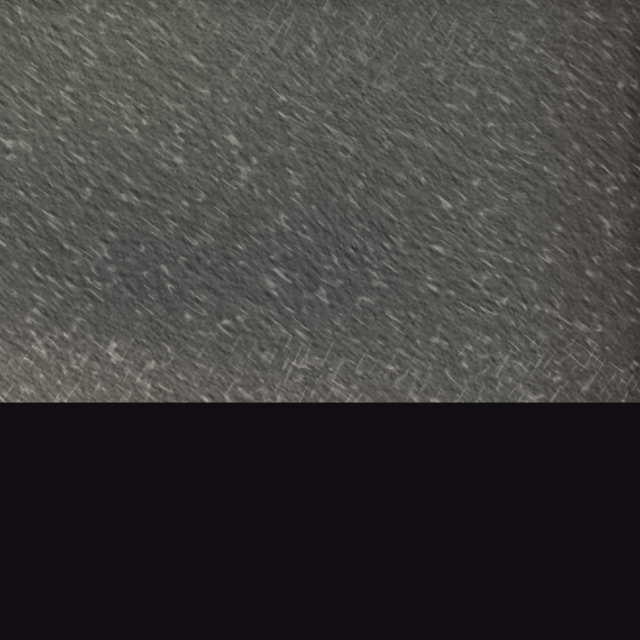
Give the GLSL for this texture, as a Shadertoy shader.

```glsl
float hash(vec2 p) {
    return fract(sin(dot(p, vec2(127.1, 311.7))) * 43758.5453);
}

float noise(vec2 p) {
    vec2 cell = floor(p);
    vec2 f = fract(p);
    f = f * f * (3.0 - 2.0 * f);
    float low = mix(hash(cell), hash(cell + vec2(1.0, 0.0)), f.x);
    float high = mix(hash(cell + vec2(0.0, 1.0)), hash(cell + 1.0), f.x);
    return mix(low, high, f.y);
}

// Noise stretched along a direction; scale is (along, across)
float grain(vec2 p, float angle, vec2 scale) {
    vec2 along = vec2(cos(angle), sin(angle));
    vec2 across = vec2(-along.y, along.x);
    return noise(vec2(dot(p, along), dot(p, across)) * scale);
}

vec2 bend(vec2 p, float amount) {
    return p + amount * (vec2(noise(p * 8.0), noise(p * 8.0 + 31.0)) - 0.5);
}

float glow(vec2 p, vec2 centre, vec2 radius) {
    vec2 d = (p - centre) / radius;
    return exp(-dot(d, d));
}

// Weight of the steep creases near the upper middle and right
float steepArea(vec2 p) {
    return glow(p, vec2(0.6, 1.02), vec2(0.32, 0.17));
}

// Weight of the crossed creases along the lower border
float crossArea(vec2 p, float seam) {
    return 1.0 - smoothstep(seam + 0.03, seam + 0.19, p.y);
}

float leatherHeight(vec2 p, float seam) {
    vec2 q = bend(p, 0.016);
    float slanted = grain(q, -0.66, vec2(50.0, 125.0));
    float steep = grain(q, 1.12, vec2(42.0, 105.0));
    float crossed = grain(q, 0.95, vec2(52.0, 95.0));
    float height = mix(slanted, steep, 0.85 * steepArea(p));
    height = mix(height, 0.6 * slanted + 0.7 * crossed, 0.8 * crossArea(p, seam));
    return height + 0.55 * grain(q, -0.8, vec2(130.0, 250.0));
}

// Thin bright ridges, broken into short strokes
float glints(vec2 p, float angle) {
    vec2 q = bend(p, 0.016);
    float ridge = 1.0 - abs(2.0 * grain(q + 3.7, angle, vec2(28.0, 120.0)) - 1.0);
    float broken = smoothstep(0.45, 0.85, grain(q + 9.1, angle, vec2(62.0, 170.0)));
    return pow(ridge, 4.0) * broken;
}

vec3 leatherTone(vec2 p, float seam) {
    vec3 tone = vec3(0.326, 0.326, 0.318);
    tone += vec3(0.035, 0.045, 0.02) * glow(p, vec2(0.13, 0.93), vec2(0.32, 0.2));
    tone += vec3(0.07, 0.06, 0.045) * glow(p, vec2(0.0, seam), vec2(0.25, 0.13));
    tone += vec3(0.022, 0.017, 0.01) * glow(p, vec2(0.45, seam), vec2(0.4, 0.08));
    tone -= vec3(0.024, 0.024, 0.016) * glow(p, vec2(0.21, 0.56), vec2(0.14, 0.13));
    tone -= vec3(0.022, 0.022, 0.013) * glow(p, vec2(0.5, 0.58), vec2(0.14, 0.13));
    tone -= vec3(0.042, 0.053, 0.055) * smoothstep(0.76, 1.0, p.x);
    tone -= vec3(0.045, 0.05, 0.05) * smoothstep(0.97, 1.0, p.x);
    tone -= 0.025 * smoothstep(0.975, 1.0, p.y);
    return tone;
}

vec3 leather(vec2 p, float seam) {
    vec2 lightStep = vec2(0.0018, 0.0026);
    float height = leatherHeight(p, seam);
    float slope = height - leatherHeight(p + lightStep, seam);
    float fine = noise(p * 330.0) - 0.5;
    float relief = 0.2 * slope + 0.05 * (height - 0.75) + 0.09 * fine;

    vec3 color = leatherTone(p, seam) * (1.0 + 2.0 * relief);
    float sparkle = glints(p, -0.66) * (1.0 - 0.7 * steepArea(p));
    sparkle += 0.7 * glints(p + 5.0, 1.05) * max(steepArea(p), crossArea(p, seam));
    return color + vec3(0.22, 0.215, 0.195) * sparkle;
}

void mainImage(out vec4 fragColor, in vec2 fragCoord) {
    vec2 p = fragCoord / iResolution.xy;
    float pixel = 1.0 / iResolution.y;
    float seam = 0.371;

    // Flat dark band below the leather
    vec3 band = vec3(0.063, 0.055, 0.065);
    float upper = smoothstep(seam - pixel, seam + pixel, p.y);
    fragColor = vec4(mix(band, leather(p, seam), upper), 1.0);
}
```
